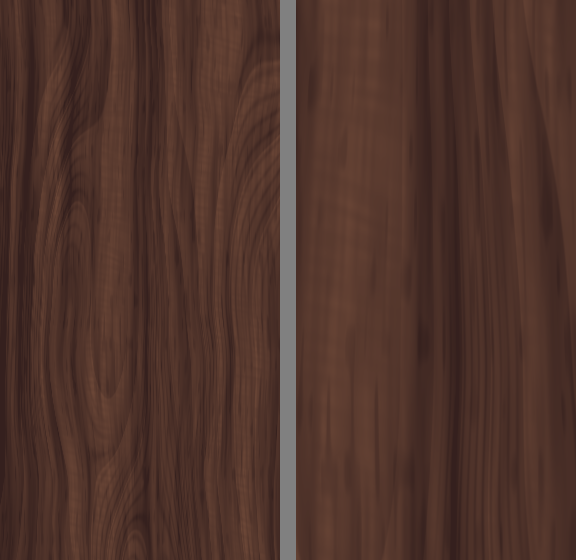
Left, the full canvas; right, a detail of the centre.
Write a WebGL 2 fragment shader that draws this texture.

```glsl
#version 300 es
precision highp float;

uniform vec2 u_resolution;
out vec4 fragColor;

float hash(vec2 cell) {
    vec3 q = fract(vec3(cell.xyx) * 0.1031);
    q += dot(q, q.yzx + 33.33);
    return fract((q.x + q.y) * q.z);
}

float noise(vec2 p) {
    vec2 i = floor(p), f = fract(p);
    f = f * f * (3.0 - 2.0 * f);
    return mix(mix(hash(i), hash(i + vec2(1, 0)), f.x),
               mix(hash(i + vec2(0, 1)), hash(i + vec2(1, 1)), f.x), f.y);
}

// Noise centred on zero, with its own offset per layer
float layer(vec2 p, vec2 scale, float seed) {
    return noise(p * scale + seed * vec2(17.3, 9.7)) - 0.5;
}

void main() {
    vec2 p = gl_FragCoord.xy / u_resolution.x;

    // Slow sideways drift of the fibres
    vec2 grain = p;
    grain.x += 0.07 * layer(p, vec2(2.5, 1.8), 1.0)
             + 0.018 * layer(p, vec2(6.0, 5.0), 2.0);

    // Broad heartwood bands and narrower stripes
    float tone = 0.45;
    tone += 0.85 * layer(grain, vec2(8.0, 0.45), 3.0);
    tone += 0.75 * layer(grain, vec2(19.0, 0.7), 4.0);
    tone += 0.45 * layer(grain, vec2(42.0, 1.1), 5.0);

    // Growth rings: stretched contours with a sharp dark edge
    float field = 13.0 * grain.x + 5.0 * layer(grain, vec2(5.0, 0.9), 6.0);
    float ring = fract(field);
    float edge = smoothstep(0.1, 0.95, ring) * (1.0 - smoothstep(0.95, 1.0, ring));
    tone -= 0.34 * (edge - 0.42) * (0.4 + noise(grain * vec2(6.0, 1.0) + 70.0));

    // Thin ring lines gathered in a few darker zones
    float zone = smoothstep(0.5, 0.8, noise(grain * vec2(9.0, 1.3) + 41.0));
    float lines = pow(0.5 + 0.5 * sin(6.2832 * field * 4.0), 3.0);
    tone -= 0.28 * zone * lines;

    // Fine fibres and short dark pores
    tone += 0.32 * layer(grain, vec2(95.0, 3.0), 7.0);
    tone += 0.22 * layer(grain, vec2(190.0, 9.0), 8.0);
    float pores = smoothstep(0.68, 0.95, noise(grain * vec2(150.0, 13.0) + 23.0));
    tone -= 0.24 * pores;

    // Faint ripples across the paler bands
    vec2 rippled = vec2(p.x, p.y + 0.25 * p.x + 0.03 * layer(p, vec2(9.0, 6.0), 9.0));
    float ripple = layer(rippled, vec2(14.0, 85.0), 10.0);
    tone += 0.2 * ripple * smoothstep(0.3, 0.9, tone);

    tone = clamp(tone, -0.3, 1.15);
    vec3 wood = mix(vec3(0.255, 0.160, 0.138), vec3(0.415, 0.273, 0.212), tone);
    fragColor = vec4(wood, 1.0);
}
```
